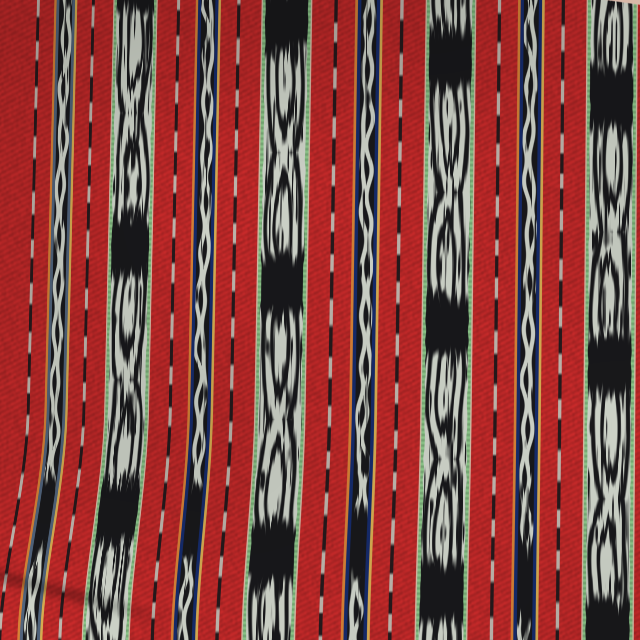
A three.js fragment shader for this pattern:

```glsl
// Red twill cloth with leaning warp stripes: wide ikat bands edged in green, narrow
// ikat bands edged in blue and gold, and fine dashed lines between them.
// A bent lane coordinate places every stripe; odd lanes are wide, even ones narrow.

varying vec2 vUv;

float hash(vec2 p) {
  vec3 q = fract(p.xyx * 0.1031);
  q += dot(q, q.yzx + 33.33);
  return fract((q.x + q.y) * q.z);
}

float noise(vec2 p) {
  vec2 i = floor(p), f = fract(p);
  f = f * f * (3.0 - 2.0 * f);
  return mix(mix(hash(i), hash(i + vec2(1.0, 0.0)), f.x),
             mix(hash(i + vec2(0.0, 1.0)), hash(i + vec2(1.0, 1.0)), f.x), f.y);
}

float stripe(float d, float halfWidth) {
  return 1.0 - smoothstep(halfWidth - 0.001, halfWidth + 0.001, abs(d));
}

// Lane number across the cloth, with its lean and uneven spacing
float laneAt(vec2 uv) {
  float slack = 1.0 - smoothstep(0.0, 0.36, uv.y);
  float x = uv.x - 0.026 * (1.0 - 0.75 * uv.x) * (uv.y - 0.5);
  x += 0.035 * (1.0 - uv.x) * (1.0 - uv.x) * slack;
  float q = (x - 0.091) / 0.123;
  return q + 0.16 * sin(0.494 * q) + 0.05 * cos(1.047 * (q - 1.5));
}

// Pale share of a wide band: ovals in nested arches, parted by black
float wideIkat(float x, float y, float band) {
  float thread = noise(vec2(x * 380.0 + band * 37.0 + 90.0, y * 12.0)) - 0.5;
  float fleck = noise(vec2(x * 300.0 + band * 53.0 + 70.0, y * 24.0));
  x += 0.007 * (noise(vec2(band * 7.0, y * 14.0)) - 0.5);
  float v = abs(fract((y - 0.615 + 0.062 * band) / 0.417 + 0.5) - 0.5) + 0.08 * thread;
  float r = length(vec2(x / 0.0104, (v - 0.23) / 0.131));
  float pale = 1.0 - smoothstep(0.85, 1.15, r);
  pale += smoothstep(1.35, 1.6, r) * (1.0 - smoothstep(2.1, 2.4, r));
  pale += smoothstep(2.65, 2.95, r);
  return pale * smoothstep(0.09, 0.14, v) * smoothstep(0.1, 0.4, fleck);
}

// Pale share of a narrow band: two wavering strands with a long black gap
float narrowIkat(float x, float y, float band) {
  float fleck = noise(vec2(x * 330.0 + band * 41.0 + 60.0, y * 26.0));
  float gap = abs(y - 0.195 + 0.012 * band * band) + 0.04 * (fleck - 0.5);
  x += 0.008 * (noise(vec2(band * 9.0 + 3.0, y * 22.0)) - 0.5);
  float spread = 0.0045 + 0.0025 * sin(y * 82.0 + band * 2.0);
  float pale = 1.0 - smoothstep(0.002, 0.0045, abs(abs(x) - spread));
  return pale * smoothstep(0.045, 0.07, gap) * smoothstep(0.05, 0.35, fleck);
}

void main() {
  vec2 uv = vUv;
  float lane = laneAt(uv);
  float narrowBand = floor(lane * 0.5 + 0.5);
  float wideBand = floor(lane * 0.5);
  float side = lane - 2.0 * narrowBand;
  float narrowX = side * 0.123;
  float wideX = (lane - 2.0 * wideBand - 1.0) * 0.123;
  vec3 black = vec3(0.09, 0.09, 0.10);
  vec3 white = vec3(0.77, 0.79, 0.75);

  // Red ground with twill ribs
  float rib = sin(6.2832 * (uv.y * 115.0 - uv.x * 60.0));
  float grain = noise(uv * vec2(260.0, 190.0)) - 0.5;
  vec3 color = vec3(0.69, 0.145, 0.145) * (1.0 + 0.05 * rib + 0.12 * grain);

  // Dashed lines on both sides of each narrow band
  float dashSeed = hash(vec2(narrowBand + 5.0, step(0.0, side) + 2.0));
  float dash = sin(6.2832 * (uv.y * 13.5 + dashSeed + 0.5 * noise(vec2(dashSeed * 60.0, uv.y * 9.0))));
  vec3 dashColor = mix(black, white * 0.92, smoothstep(-0.1, 0.5, dash));
  color = mix(color, dashColor, stripe(abs(narrowX) - 0.049, 0.0025) * 0.92);

  // Narrow bands: gold edge, blue line, ikat core
  vec3 gold = mix(vec3(0.80, 0.48, 0.20), vec3(0.80, 0.64, 0.30), step(0.0, side));
  vec3 blue = mix(vec3(0.30, 0.37, 0.46), vec3(0.08, 0.16, 0.40), clamp(narrowBand, 0.0, 1.0));
  color = mix(color, gold, stripe(narrowX, 0.0205));
  color = mix(color, blue, stripe(narrowX, 0.0165));
  vec3 narrowCore = mix(black, white, narrowIkat(narrowX, uv.y, narrowBand));
  color = mix(color, narrowCore, stripe(narrowX, 0.0115));

  // Wide bands: cream rim, beaded green line, ikat core
  float present = step(0.0, wideBand);
  float bead = 0.92 + 0.08 * sin(uv.y * 760.0);
  color = mix(color, vec3(0.80, 0.70, 0.62), present * stripe(wideX, 0.0385));
  color = mix(color, vec3(0.53, 0.75, 0.52) * bead, present * stripe(wideX, 0.0365));
  float wideEdge = 0.032 + 0.002 * (noise(vec2(wideBand + 4.0, uv.y * 60.0)) - 0.5);
  vec3 wideCore = mix(black, white, clamp(wideIkat(wideX, uv.y, wideBand), 0.0, 1.0));
  color = mix(color, wideCore, present * stripe(wideX, wideEdge));

  // Soft shading, the crease at lower left and the turned top right corner
  color *= 0.94 + 0.12 * noise(uv * 3.0 + 8.0) - 0.06 * smoothstep(0.7, 1.0, uv.y);
  float crease = (uv.y - 0.1 + 0.26 * uv.x) / 0.012;
  color *= 1.0 - 0.25 * exp(-crease * crease) * (1.0 - smoothstep(0.12, 0.3, uv.x));
  float corner = (1.0 - uv.x) * 0.14 + 1.0 - uv.y;
  color = mix(vec3(0.85, 0.72, 0.66), color, smoothstep(0.006, 0.009, corner));

  gl_FragColor = vec4(color, 1.0);
}
```
